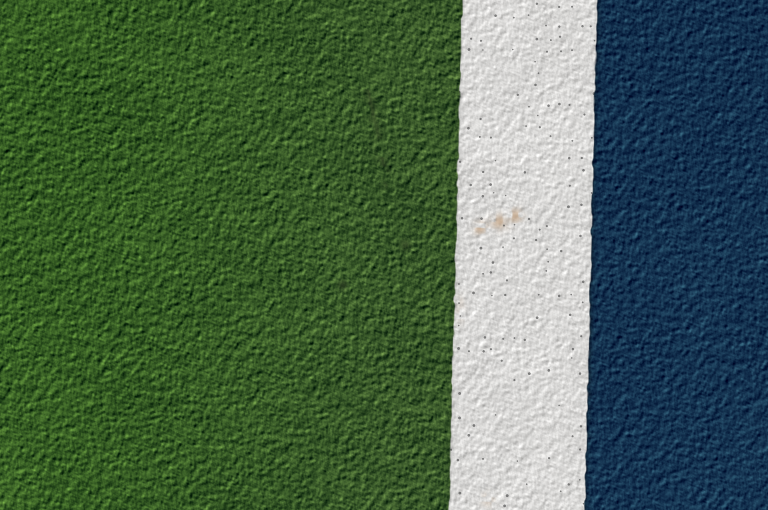
Reproduce this texture procedurally as a Shadertoy shader.

```glsl
// Painted sports court: grainy green and blue ground split by a white line.
#define GREEN_DARK  vec3(0.160, 0.283, 0.118)
#define GREEN_LIGHT vec3(0.252, 0.393, 0.172)
#define BLUE_DARK   vec3(0.050, 0.150, 0.268)
#define BLUE_LIGHT  vec3(0.102, 0.232, 0.343)
#define LINE_WHITE  vec3(0.848, 0.845, 0.838)
#define STAIN_TAN   vec3(0.760, 0.640, 0.520)
#define LINE_LEFT   vec2(0.880, 0.0260) // x at the bottom, slope
#define LINE_RIGHT  vec2(1.147, 0.0235)
#define GRAIN_FREQ  105.0
#define GRAIN_GAIN  3.6
#define LIGHT_STEP  vec2(-0.0030, 0.0042)
#define PIT_CELLS   46.0

float hash(vec2 p) {
    vec3 q = fract(p.xyx * 0.1031);
    q += dot(q, q.yzx + 33.33);
    return fract((q.x + q.y) * q.z);
}

float noise(vec2 p) {
    vec2 i = floor(p), f = fract(p);
    f = f * f * f * (f * (f * 6.0 - 15.0) + 10.0);
    return mix(mix(hash(i), hash(i + vec2(1, 0)), f.x),
               mix(hash(i + vec2(0, 1)), hash(i + vec2(1, 1)), f.x), f.y);
}

// Rotated octaves of fine bumps
float bumps(vec2 p) {
    const mat2 turn = mat2(0.80, 0.60, -0.60, 0.80);
    float sum = 0.0, amp = 1.0;
    p = turn * p * GRAIN_FREQ + 40.0;
    for (int i = 0; i < 3; i++) {
        sum += amp * noise(p);
        p = turn * p * 1.75 + 17.3;
        amp *= 0.62;
    }
    return sum;
}

// Slope of the bumps towards the light, about -2 to 2
float relief(vec2 p) {
    return GRAIN_GAIN * (bumps(p) - bumps(p + LIGHT_STEP));
}

float blob(vec2 p, vec2 centre, vec2 radius) {
    vec2 d = (p - centre) / radius;
    return exp(-dot(d, d));
}

float segmentDistance(vec2 p, vec2 a, vec2 b) {
    vec2 d = b - a;
    return length(p - a - d * clamp(dot(p - a, d) / dot(d, d), 0.0, 1.0));
}

// Sparse dark pinholes, one candidate per cell
float pits(vec2 p, float px) {
    vec2 g = p * PIT_CELLS, id = floor(g);
    vec2 centre = 0.25 + 0.5 * vec2(hash(id + 3.7), hash(id + 91.2));
    float radius = mix(0.05, 0.12, hash(id + 27.4));
    float soft = px * PIT_CELLS;
    float dotMask = 1.0 - smoothstep(radius - 0.5 * soft, radius + 0.7 * soft, length(fract(g) - centre));
    return dotMask * step(0.74, hash(id + 58.1));
}

vec3 greenGround(vec2 p, float shade) {
    // Broad slanted streaks and patches
    vec2 slant = vec2(0.88 * p.x - 0.47 * p.y, 0.47 * p.x + 0.88 * p.y);
    float streak = noise(slant * vec2(7.0, 26.0) + 5.0) - 0.5;
    float patchy = noise(p * 9.0 + 60.0) - 0.5;
    float tone = 0.58 + 0.60 * shade + 0.28 * streak + 0.16 * patchy;
    tone += 0.18 * blob(p, vec2(0.0, 0.08), vec2(0.12)) + 0.12 * blob(p, vec2(0.48, 0.14), vec2(0.06));
    vec3 col = mix(GREEN_DARK, GREEN_LIGHT, tone);
    col *= mix(vec3(0.98, 1.03, 0.92), vec3(1.02, 0.97, 1.07), smoothstep(0.1, 0.85, p.x));

    // Faint brown scuffs
    float scuff = exp(-segmentDistance(p, vec2(0.722, 0.823), vec2(0.760, 0.637)) / 0.006)
                * smoothstep(0.35, 0.7, noise(p * 60.0));
    scuff += blob(p, vec2(0.672, 0.441), vec2(0.009)) + 0.8 * blob(p, vec2(0.795, 0.520), vec2(0.010));
    return mix(col, vec3(0.19, 0.24, 0.14), 0.6 * min(scuff, 1.0));
}

vec3 blueGround(vec2 p, float shade) {
    float patchy = noise(p * 8.0 + 11.0) - 0.5;
    float tone = 0.54 + 0.58 * shade + 0.2 * patchy - 0.22 * (p.y - 0.5);
    return mix(BLUE_DARK, BLUE_LIGHT, tone);
}

vec3 whiteLine(vec2 p, float shade, float px) {
    float patchy = noise(p * 14.0 + 31.0) - 0.5;
    vec3 col = LINE_WHITE + 0.042 * shade + 0.025 * patchy;
    float stain = blob(p, vec2(0.941, 0.553), vec2(0.012)) + blob(p, vec2(0.980, 0.565), vec2(0.016, 0.014))
                + blob(p, vec2(1.010, 0.577), vec2(0.013)) + 0.5 * blob(p, vec2(0.903, 0.396), vec2(0.010, 0.022))
                + 0.4 * blob(p, vec2(0.957, 0.020), vec2(0.014));
    col = mix(col, STAIN_TAN, 0.75 * stain * smoothstep(0.2, 0.7, noise(p * 95.0)));
    return mix(col, vec3(0.36), 0.75 * pits(p, px));
}

void mainImage(out vec4 fragColor, in vec2 fragCoord) {
    float px = 1.0 / iResolution.y;
    vec2 p = fragCoord * px;
    float shade = relief(p);

    // Signed distances past each slightly ragged paint edge
    float ragged = 0.004 * (noise(p * 75.0) - 0.5);
    float fromLeft = p.x - LINE_LEFT.x - LINE_LEFT.y * p.y + ragged;
    float fromRight = p.x - LINE_RIGHT.x - LINE_RIGHT.y * p.y + ragged;

    vec3 col = mix(greenGround(p, shade), whiteLine(p, shade, px), smoothstep(-px, px, fromLeft));
    col *= 1.0 - 0.14 * exp(-abs(fromLeft) / 0.003);

    // Thin shadow cast by the raised right edge
    vec3 blue = blueGround(p, shade) * (1.0 - 0.5 * exp(-max(fromRight, 0.0) / 0.004));
    col = mix(col, blue, smoothstep(-px, px, fromRight));
    fragColor = vec4(clamp(col, 0.0, 1.0), 1.0);
}
```
